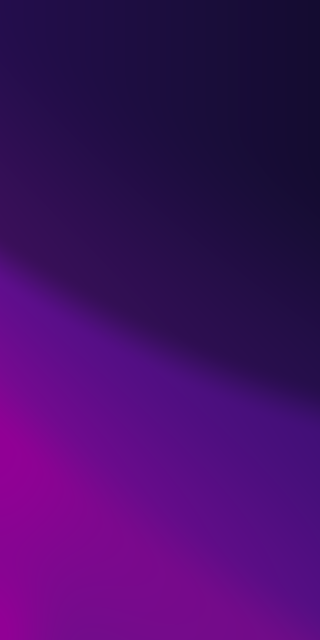
Give the GLSL for this background, as a Shadertoy shader.

```glsl
// Soft diagonal waves: a navy sky above a violet band and a magenta glow.
#define UPPER_CURVE vec3(0.595, -0.330, 0.095)
#define LOWER_CURVE vec3(0.375, -0.460, 0.085)
#define UPPER_SOFTNESS 0.042
#define LOWER_SOFTNESS 0.060
#define SKY_DEPTH 0.40
#define GLOW_CENTRE vec2(-0.02, 0.30)
#define GLOW_SIZE vec2(0.26, 0.17)

// Height of a parabolic edge: constant, slope and bend.
float edgeHeight(vec3 curve, float x) {
    return curve.x + x * (curve.y + x * curve.z);
}

// Round falloff from 1 at the centre.
float softSpot(vec2 p, vec2 centre, vec2 size) {
    vec2 d = (p - centre) / size;
    return exp(-dot(d, d));
}

// Plum near the wave, fading to navy above and to the right.
vec3 skyColour(float x, float height) {
    vec3 plum = mix(vec3(0.235, 0.060, 0.355), vec3(0.150, 0.055, 0.300), x);
    vec3 navy = mix(vec3(0.140, 0.052, 0.300), vec3(0.078, 0.048, 0.190), x);
    return mix(plum, navy, smoothstep(-0.03, SKY_DEPTH, height));
}

// Indigo at the upper rim, warming toward the lower edge.
vec3 bandColour(float x, float depth) {
    vec3 rim = mix(vec3(0.365, 0.055, 0.550), vec3(0.255, 0.060, 0.465), x);
    vec3 base = mix(vec3(0.475, 0.035, 0.570), vec3(0.330, 0.055, 0.515), x);
    return mix(rim, base, smoothstep(0.0, 1.0, depth));
}

// Muted magenta with bright glows along the left side.
vec3 magentaColour(vec2 p, float depth) {
    vec3 rim = mix(vec3(0.510, 0.025, 0.565), vec3(0.430, 0.050, 0.530), p.x);
    vec3 base = vec3(0.430, 0.055, 0.540);
    vec3 colour = mix(rim, base, smoothstep(0.05, 0.35, depth));
    float glow = softSpot(p, GLOW_CENTRE, GLOW_SIZE)
               + softSpot(p, vec2(-0.02, 0.0), vec2(0.16, 0.12));
    return mix(colour, vec3(0.570, 0.000, 0.585), min(glow, 1.0));
}

void mainImage(out vec4 fragColor, in vec2 fragCoord) {
    vec2 p = fragCoord / iResolution.xy;
    float upper = edgeHeight(UPPER_CURVE, p.x);
    float lower = edgeHeight(LOWER_CURVE, p.x);

    // Layers from the bottom up, joined by wide smooth edges.
    vec3 sky = skyColour(p.x, p.y - upper);
    vec3 band = bandColour(p.x, (upper - p.y) / (upper - lower));
    vec3 magenta = magentaColour(p, lower - p.y);

    float aboveLower = smoothstep(-LOWER_SOFTNESS, LOWER_SOFTNESS, p.y - lower);
    float aboveUpper = smoothstep(-UPPER_SOFTNESS, UPPER_SOFTNESS, p.y - upper);
    vec3 colour = mix(magenta, band, aboveLower);
    colour = mix(colour, sky, aboveUpper);

    fragColor = vec4(colour, 1.0);
}
```
